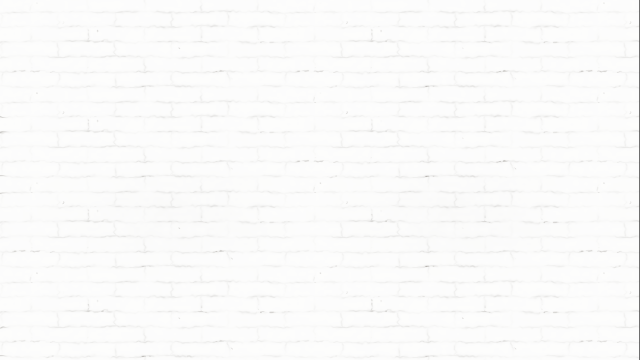
Give the GLSL for this texture, as a WebGL 2 fragment shader.

```glsl
#version 300 es
precision highp float;

#define ROWS 24.0
#define BRICK_WIDTH 0.1575
#define ROW_SHIFT 0.78
#define TILE vec2(5.0, 6.0)
#define JOINT_HALF 0.0016
#define JOINT_DEPTH 0.075
#define GRIME_DEPTH 0.36
#define EDGE_WIDTH 0.0020
#define PAINT vec3(0.990, 0.990, 0.988)
#define GRIME_TINT vec3(0.96, 1.0, 1.05)
#define EDGE_COLOR vec3(0.22)

uniform vec2 u_resolution;
out vec4 fragColor;

float hash(vec2 p) {
    return fract(sin(dot(p, vec2(127.1, 311.7))) * 43758.5453);
}

// Value noise that wraps after `period` lattice cells
float tiledNoise(vec2 p, vec2 period) {
    vec2 cell = floor(p), f = fract(p);
    f = f * f * (3.0 - 2.0 * f);
    vec2 lo = floor(mod(cell + 0.5, period));
    vec2 hi = floor(mod(cell + 1.5, period));
    return mix(mix(hash(lo), hash(vec2(hi.x, lo.y)), f.x),
               mix(hash(vec2(lo.x, hi.y)), hash(hi), f.x), f.y);
}

// Noise in brick units, repeating with the wall tile
float wallNoise(vec2 g, vec2 scale) {
    return tiledNoise(g * scale, TILE * scale);
}

float stroke(float d, float halfWidth, float aa) {
    return 1.0 - smoothstep(halfWidth - aa, halfWidth + aa, d);
}

float bell(float x, float radius) {
    return exp(-x * x / (radius * radius));
}

void main() {
    vec2 p = gl_FragCoord.xy / u_resolution.y;
    float aspect = u_resolution.x / u_resolution.y;
    float aa = 1.0 / u_resolution.y;

    // Running bond with rough, wavering joints
    vec2 g = vec2(p.x / BRICK_WIDTH, (1.0 - p.y) * ROWS - ROW_SHIFT);
    float waver = (wallNoise(g, vec2(3.0, 1.0)) - 0.5) * 0.14
                + (wallNoise(g, vec2(18.0, 5.0)) - 0.5) * 0.12;
    float v = g.y + waver;
    float row = floor(v);
    float u = g.x - 0.03 - 0.52 * mod(row, 2.0)
            + (wallNoise(g + 2.3, vec2(3.0, 5.0)) - 0.5) * 0.05;
    float bedDist = abs(v - round(v)) / ROWS;
    float headDist = abs(u - round(u)) * BRICK_WIDTH;

    // Paint covers the joints unevenly and hides them at the tile seam
    float tilePhase = fract(g.x / TILE.x - 0.13);
    float seam = min(tilePhase, 1.0 - tilePhase);
    float cover = 1.0 - 0.65 * bell(seam, 0.05);
    float patches = smoothstep(0.15, 0.9, wallNoise(g + 0.7, vec2(4.0, 2.0)));
    float chips = smoothstep(0.1, 0.9, wallNoise(g, vec2(16.0, 6.0)));
    float bed = stroke(bedDist, JOINT_HALF, aa);
    float head = stroke(headDist, JOINT_HALF, aa);
    float halo = max(bell(bedDist, 0.005), 0.7 * bell(headDist, 0.005));
    float shade = JOINT_DEPTH * cover * (0.12 + patches) * (0.2 + 0.8 * chips)
                * max(bed, 0.55 * head);
    shade += 0.015 * halo * cover * (0.4 + patches);

    // Dark flecks gather in a few worn stretches of the joints
    float worn = smoothstep(0.70, 0.95, wallNoise(g + 3.1, vec2(3.0, 1.0)));
    float fleck = smoothstep(0.4, 0.9, wallNoise(g + 1.9, vec2(24.0, 8.0)));
    float rowWear = 0.08 + 0.72 * hash(vec2(round(v), floor(g.x / TILE.x)));
    float joint = max(bed, 0.6 * head);
    float grime = joint * fleck * worn * rowWear;
    grime += 0.5 * bed * bell(p.x, 0.014) * step(0.75, hash(vec2(round(v), 7.0)));

    // Small pits near the brick corners, one chance per brick
    vec2 brick = floor(vec2(u, v));
    vec2 id = floor(mod(brick + 0.5, TILE));
    vec2 pitAt = vec2(0.04 + 0.14 * hash(id + 4.0), 0.2 + 0.6 * hash(id + 9.0));
    vec2 toPit = (fract(vec2(u, v)) - pitAt) * vec2(BRICK_WIDTH, 1.0 / ROWS);
    float pit = stroke(length(toPit), 0.0013, aa) * step(0.88, hash(id + 17.0));
    grime += 0.5 * pit * hash(brick + 5.0);

    // Broad faint stains and fine unevenness of the paint
    float stain = bell(tilePhase - 0.47, 0.32) * bell(p.y - 0.40, 0.10);
    float mottling = wallNoise(g, vec2(2.0)) * 0.5 + wallNoise(g, vec2(12.0, 4.0)) * 0.5;
    shade += 0.008 * stain * (0.5 + mottling) + 0.005 * (mottling - 0.5);

    vec3 color = PAINT - shade * vec3(0.98, 1.0, 1.04);
    color -= GRIME_DEPTH * min(grime, 1.0) * GRIME_TINT;

    // Thin dark strip along the right border, weighted by pixel coverage
    float border = clamp((p.x - aspect + EDGE_WIDTH) / aa + 0.5, 0.0, 1.0);
    color = mix(color, EDGE_COLOR, border);
    fragColor = vec4(clamp(color, 0.0, 1.0), 1.0);
}
```
